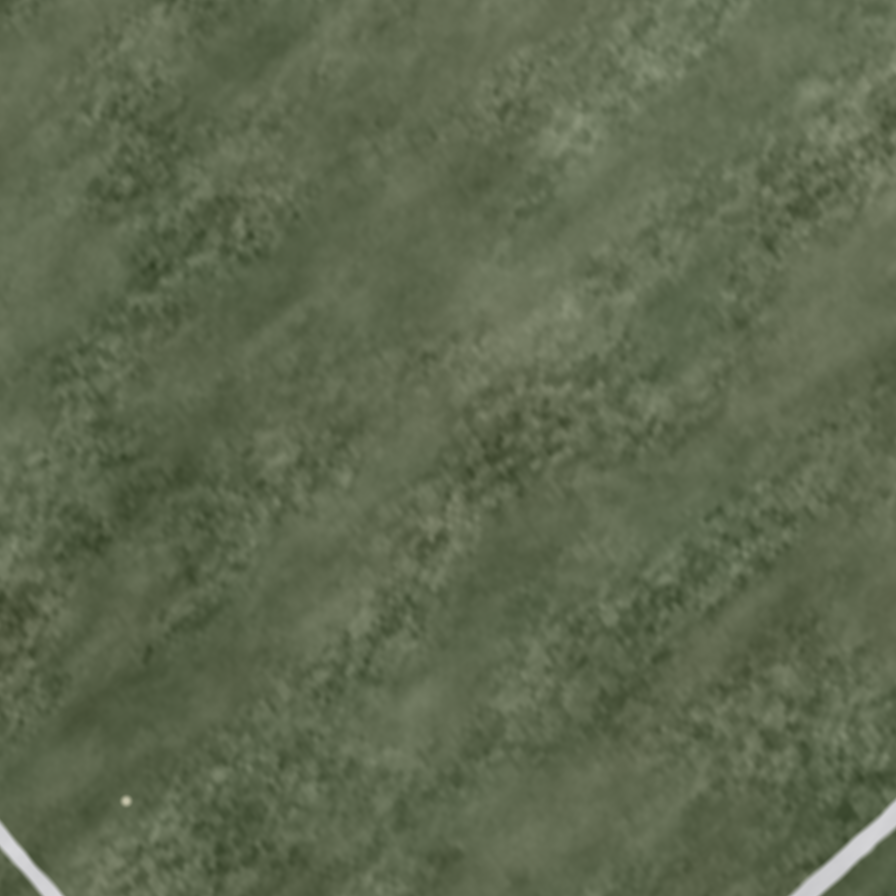
A Shadertoy shader for this texture:

```glsl
// Worn grass pitch seen from above, with mowing streaks and two chalk lines
float hash(vec2 p) {
    return fract(sin(dot(p, vec2(127.1, 311.7))) * 43758.5453);
}

// Smooth value noise in -1..1
float noise(vec2 p) {
    vec2 i = floor(p), f = fract(p);
    f = f * f * (3.0 - 2.0 * f);
    float low = mix(hash(i), hash(i + vec2(1, 0)), f.x);
    float high = mix(hash(i + vec2(0, 1)), hash(i + vec2(1, 1)), f.x);
    return 2.0 * mix(low, high, f.y) - 1.0;
}

mat2 rotate(float a) {
    return mat2(cos(a), -sin(a), sin(a), cos(a));
}

float fbm(vec2 p) {
    float sum = 0.0, amp = 0.5;
    for (int i = 0; i < 4; i++) {
        sum += amp * noise(p);
        p = rotate(0.6) * p * 2.03 + 17.3;
        amp *= 0.5;
    }
    return sum;
}

// Coverage of a soft chalk stroke from a to b
float chalk(vec2 p, vec2 a, vec2 b, float halfWidth) {
    vec2 ab = b - a;
    float t = clamp(dot(p - a, ab) / dot(ab, ab), 0.0, 1.0);
    float d = length(p - a - ab * t) + 0.0015 * noise(p * 50.0);
    return 1.0 - smoothstep(halfWidth - 0.004, halfWidth + 0.004, d);
}

void mainImage(out vec4 fragColor, in vec2 fragCoord) {
    vec2 uv = fragCoord / iResolution.xy;

    // Mowing frame: x runs along the streaks, y across them
    vec2 mow = vec2(dot(uv, vec2(0.758, 0.652)), dot(uv, vec2(-0.652, 0.758)));
    mow += 0.005 * vec2(noise(uv * 18.0), noise(uv * 18.0 + 40.0));

    // Broad patches, long streaks and fainter crossing streaks
    float patches = fbm(uv * 4.5 + 3.0);
    float streaks = noise(mow * vec2(4.5, 21.0)) + 0.9 * noise(mow * vec2(8.0, 43.0) + 8.0);
    float crossing = noise(mow * vec2(19.0, 4.5) + 31.0);
    float mottle = fbm(mow * vec2(22.0, 36.0) + 60.0);

    // Tufts: short flecks at several angles, strong in some clumps and faint in others
    float tufts = 0.8 * noise(rotate(0.3) * uv * vec2(55.0, 85.0))
                + 0.9 * noise(rotate(1.2) * uv * vec2(75.0, 125.0) + 5.0)
                + 0.9 * noise(rotate(2.2) * uv * vec2(105.0, 165.0) + 71.0);
    float clumps = smoothstep(-0.35, 0.4, fbm(mow * vec2(6.0, 13.0) + 90.0));

    float light = 0.072 * patches + 0.027 * streaks + 0.017 * crossing + 0.046 * mottle
                + mix(0.012, 0.056, clumps) * tufts + 0.03 * (uv.y - 0.5);
    vec3 color = vec3(0.371, 0.409, 0.310) + light;

    // Dry brownish and cool greenish tints
    color += vec3(0.016, 0.0, 0.002) * (fbm(mow * vec2(5.0, 9.0) + 120.0) + 3.0 * light);

    // Chalk lines and one pale speck
    float lines = max(chalk(uv, vec2(-0.05, 0.128), vec2(0.11, -0.06), 0.0085),
                      chalk(uv, vec2(0.84, -0.053), vec2(1.06, 0.146), 0.0115));
    color = mix(color, vec3(0.82, 0.82, 0.83) + 0.05 * mottle, lines);
    float speck = 1.0 - smoothstep(0.001, 0.009, length(uv - vec2(0.141, 0.106)));
    color = mix(color, vec3(0.78, 0.77, 0.67), speck);

    fragColor = vec4(color, 1.0);
}
```
